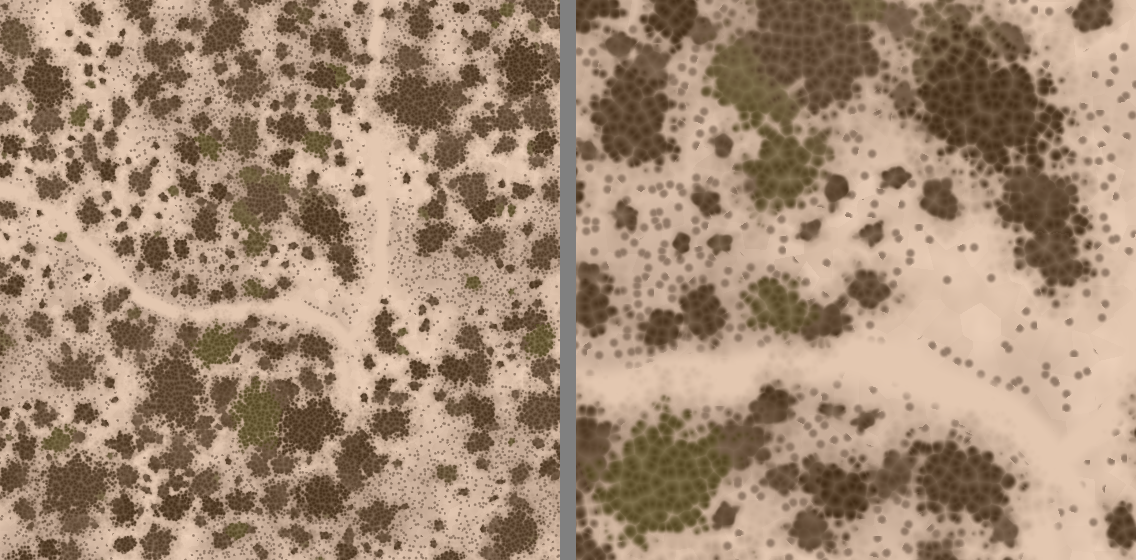
Left: the whole. Right: its middle third, enlarged.
Write a WebGL 2 fragment shader that draws this texture.

```glsl
#version 300 es
precision highp float;
// Dry scrubland from above: pale sand, winding tracks, gravel and ragged bushes.
uniform vec2 u_resolution;
out vec4 fragColor;

vec2 hash2(vec2 p) {
  vec3 a = fract(p.xyx * vec3(0.1031, 0.1030, 0.0973));
  a += dot(a, a.yzx + 33.33);
  return fract((a.xx + a.yz) * a.zy);
}

// Cellular noise: distance to the nearest point and that point's random value.
vec2 cellular(vec2 p) {
  vec2 base = floor(p), nearest = vec2(9.0, 0.0);
  for (int j = -1; j <= 1; j++)
    for (int i = -1; i <= 1; i++) {
      vec2 cell = base + vec2(i, j);
      float d = length(cell + hash2(cell + 17.0) - p);
      if (d < nearest.x) nearest = vec2(d, hash2(cell + 211.0).x);
    }
  return nearest;
}

// Broad variation from layered, turned sines, roughly -1 to 1.
float drift(vec2 p) {
  float sum = 0.0, amp = 0.5;
  for (int i = 0; i < 4; i++) {
    p = mat2(0.8, 0.6, -0.6, 0.8) * p * 1.7 + 1.3;
    sum += amp * sin(p.x + 1.5 * sin(p.y));
    amp *= 0.65;
  }
  return sum;
}

// Approximate distance to the two footpaths.
float trackDistance(vec2 p) {
  float across = 0.62 - 0.42 * p.x - 0.05 * sin((p.x - 0.17) * 12.5);
  float upright = 0.675 + 0.008 * sin(p.y * 13.0)
    - 0.06 * smoothstep(0.46, 0.36, p.y) + 0.11 * smoothstep(0.32, 0.12, p.y);
  float diagonal = abs(p.y - across) * 0.8 + 0.1 * smoothstep(0.62, 0.75, p.x);
  return min(diagonal, abs(p.x - upright) + 0.1 * smoothstep(0.2, 0.1, p.y));
}

// Scattered bushes: x = foliage, y = litter around it, z = tint.
vec3 bushes(vec2 p, float cells, float share, vec2 radii, float ragged) {
  vec3 result = vec3(0.0);
  vec2 base = floor(p * cells);
  for (int j = -1; j <= 1; j++)
    for (int i = -1; i <= 1; i++) {
      vec2 cell = base + vec2(i, j);
      vec2 place = hash2(cell + cells * 7.3);
      vec2 pick = hash2(cell + cells * 3.1 + 57.0);
      vec2 centre = (cell + 0.1 + 0.8 * place) / cells;
      float radius = mix(radii.x, radii.y, pick.y * pick.y);
      if (pick.x > share * (1.0 + 0.55 * drift(centre * 4.0))) continue;
      if (trackDistance(centre) < radius * 0.8 + 0.007) continue;
      vec2 d = p - centre;
      float angle = atan(d.y, d.x);
      float lobes = 1.0 + 0.14 * sin(2.0 * angle + 40.0 * place.x)
        + 0.09 * sin(5.0 * angle + 40.0 * place.y);
      float reach = length(d) / radius * lobes + ragged;
      float foliage = smoothstep(1.14, 0.68, reach);
      if (foliage > result.x) result.z = fract(pick.y * 13.7 + place.x);
      result.x = max(result.x, foliage);
      result.y = max(result.y, smoothstep(1.85, 0.75, reach));
    }
  return result;
}

vec3 plant(vec3 ground, vec3 bush, float grain) {
  vec3 leaf = mix(vec3(0.33, 0.245, 0.16), vec3(0.43, 0.34, 0.26), bush.z);
  leaf = mix(leaf, vec3(0.40, 0.36, 0.19), 0.7 * smoothstep(0.88, 0.94, bush.z));
  leaf += 0.2 * grain;
  ground = mix(ground, vec3(0.57, 0.47, 0.39), 0.4 * bush.y);
  return mix(ground, leaf, 0.96 * bush.x);
}

void main() {
  vec2 p = gl_FragCoord.xy / min(u_resolution.x, u_resolution.y);
  vec2 fine = cellular(p * 150.0);
  vec2 coarse = cellular(p * 62.0 + 9.0);
  float grain = fine.x - 0.45;
  float ragged = 0.5 * grain + 0.55 * (coarse.x - 0.45);
  float track = trackDistance(p + 0.003 * vec2(sin(p.y * 70.0), sin(p.x * 60.0)));
  float offTrack = smoothstep(0.006, 0.018, track);

  // Sand with worn tracks and patches of gravel.
  float patches = smoothstep(-0.5, 0.8, drift(p * 6.0 + 4.0)) * offTrack;
  vec3 color = mix(vec3(0.89, 0.78, 0.69), vec3(0.79, 0.685, 0.605), patches);
  color += 0.025 * drift(p * 45.0) * offTrack + 0.04 * (coarse.y - 0.5) * offTrack;
  float speck = smoothstep(0.55, 0.15, fine.x) * step(fine.y, 0.08 + 0.5 * patches);
  color = mix(color, vec3(0.47, 0.38, 0.31), 0.72 * speck * offTrack);

  // Shrubs first, then bushes, then the broad thickets.
  color = plant(color, bushes(p, 30.0, 0.5, vec2(0.006, 0.016), 0.8 * ragged), grain);
  color = plant(color, bushes(p, 17.0, 0.58, vec2(0.017, 0.034), ragged), grain);
  color = plant(color, bushes(p, 6.0, 0.3, vec2(0.036, 0.062), ragged), grain);
  fragColor = vec4(color, 1.0);
}
```
